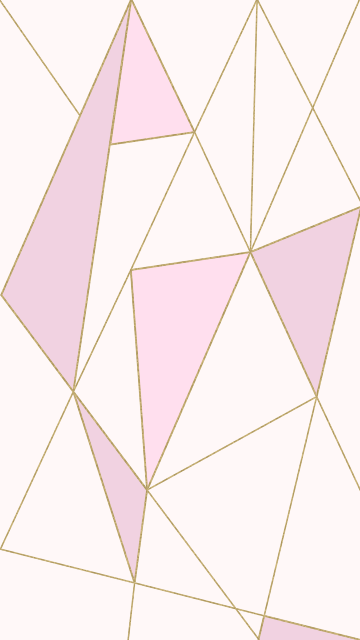
Give the GLSL for this background, as a Shadertoy shader.

```glsl
// Pastel triangular facets on a blush ground, joined by thin grainy gold strands.
// Facets are signed triangle distances; strands are segment distances.
// Both share named nodes laid out on a grid measured from the top left corner.

const vec2 GRID = vec2(432.0, 768.0);
const vec3 BLUSH = vec3(1.0, 0.972, 0.972);
const vec3 PINK = vec3(1.0, 0.873, 0.933);
const vec3 MAUVE = vec3(0.945, 0.825, 0.882);
const vec3 GOLD = vec3(0.745, 0.660, 0.430);
const float FACET_LINE = 1.15;   // half widths in grid units
const float STRAND_LINE = 0.95;
const float GRAIN_SIZE = 1.6;
const float GRAIN_AMOUNT = 0.16;

// Nodes where strands meet
const vec2 APEX = vec2(157.5, -1.0);
const vec2 LEFT = vec2(1.5, 354.0);
const vec2 CROSSING = vec2(88.0, 470.0);
const vec2 NOTCH = vec2(132.3, 173.5);
const vec2 SHOULDER = vec2(233.5, 158.5);
const vec2 HUB = vec2(300.5, 302.5);
const vec2 CROWN = vec2(308.5, -1.0);
const vec2 INNER = vec2(157.0, 324.0);
const vec2 WAIST = vec2(176.5, 588.0);
const vec2 TIP = vec2(161.5, 699.5);
const vec2 ELBOW = vec2(380.0, 476.0);
const vec2 RIGHT = vec2(433.5, 248.0);
const vec2 LOW_LEFT = vec2(0.5, 659.0);
const vec2 FOOT = vec2(317.0, 739.0);

// Strands that do not border a facet
const int STRANDS = 16;
const vec2 STARTS[STRANDS] = vec2[](
    vec2(-1.0), SHOULDER, CROWN, SHOULDER, INNER, CROSSING, CROWN, CROWN,
    vec2(432.0, -2.0), ELBOW, ELBOW, WAIST, WAIST, TIP, LOW_LEFT, TIP);
const vec2 ENDS[STRANDS] = vec2[](
    vec2(95.5, 138.0), HUB, SHOULDER, INNER, CROSSING, LOW_LEFT, HUB,
    vec2(435.0, 246.0), HUB, vec2(436.0, 596.0), FOOT, ELBOW,
    vec2(326.0, 788.0), vec2(151.5, 788.0), TIP, FOOT);

float hash(vec2 cell) {
    vec3 q = fract(vec3(cell.xyx) * 0.1031);
    q += dot(q, q.yzx + 33.33);
    return fract((q.x + q.y) * q.z);
}

float noise(vec2 p) {
    vec2 cell = floor(p), f = fract(p);
    f = f * f * (3.0 - 2.0 * f);
    return mix(mix(hash(cell), hash(cell + vec2(1, 0)), f.x),
               mix(hash(cell + vec2(0, 1)), hash(cell + 1.0), f.x), f.y);
}

float segmentDistance(vec2 p, vec2 a, vec2 b) {
    vec2 along = b - a;
    float t = clamp(dot(p - a, along) / dot(along, along), 0.0, 1.0);
    return length(p - a - along * t);
}

// Positive on the right of the edge a to b, seen with y pointing down
float side(vec2 p, vec2 a, vec2 b) {
    vec2 e = b - a, q = p - a;
    return e.x * q.y - e.y * q.x;
}

// Fills a triangle and merges its outline into the line distance
void facet(vec2 p, vec2 a, vec2 b, vec2 c, vec3 tint, float pixel,
           inout vec3 color, inout float line) {
    float edge = min(segmentDistance(p, a, b),
                 min(segmentDistance(p, b, c), segmentDistance(p, c, a)));
    float inner = sign(side(c, a, b)) *
        min(sign(side(c, a, b)) * side(p, a, b), 0.0);
    float turn = sign(side(c, a, b));
    bool inside = inner == 0.0 && turn * side(p, b, c) >= 0.0
                               && turn * side(p, c, a) >= 0.0;
    float signedEdge = inside ? -edge : edge;
    color = mix(color, tint, smoothstep(0.5, -0.5, signedEdge / pixel));
    line = min(line, edge - FACET_LINE);
}

void mainImage(out vec4 fragColor, in vec2 fragCoord) {
    vec2 uv = fragCoord / iResolution.xy;
    vec2 p = vec2(uv.x, 1.0 - uv.y) * GRID;
    float pixel = GRID.x / iResolution.x;
    vec3 color = BLUSH;
    float line = 1e4;

    // Facets
    facet(p, APEX, LEFT, CROSSING, MAUVE, pixel, color, line);
    facet(p, APEX, NOTCH, SHOULDER, PINK, pixel, color, line);
    facet(p, INNER, HUB, WAIST, PINK, pixel, color, line);
    facet(p, HUB, RIGHT, ELBOW, MAUVE, pixel, color, line);
    facet(p, CROSSING, WAIST, TIP, MAUVE, pixel, color, line);
    facet(p, FOOT, vec2(513.0, 788.0), vec2(305.2, 788.0), MAUVE, pixel, color, line);

    // Strands
    for (int i = 0; i < STRANDS; i++)
        line = min(line, segmentDistance(p, STARTS[i], ENDS[i]) - STRAND_LINE);

    // Grainy gold
    float grain = noise(p / GRAIN_SIZE) - 0.5;
    vec3 gold = GOLD + GRAIN_AMOUNT * grain;
    color = mix(color, gold, smoothstep(0.6, -0.6, line / pixel));
    fragColor = vec4(color, 1.0);
}
```
